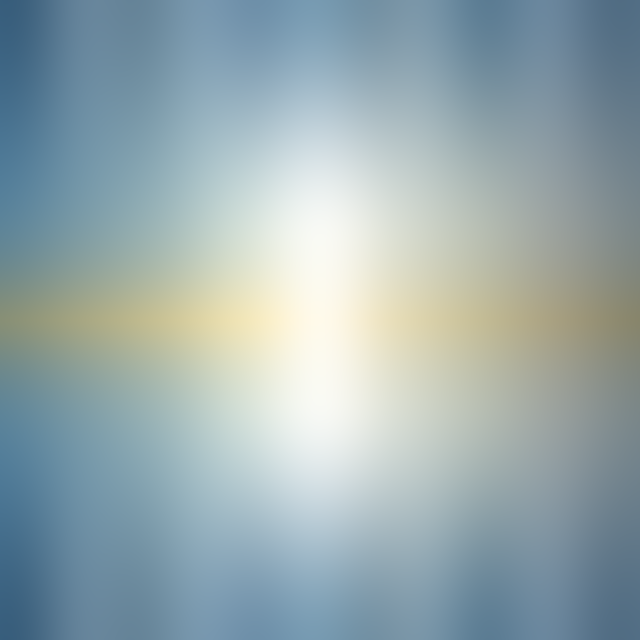
Write a WebGL 2 fragment shader that draws this background.

```glsl
#version 300 es
precision highp float;
// Soft blurred sunrise: a white core on an amber horizon, fading to streaked blue sky.

uniform vec2 u_resolution;
out vec4 fragColor;

const int STOPS = 9;

// Sky colours from left to right, along the horizon and along the top and bottom rims
const vec3 CORE_SKY[STOPS] = vec3[STOPS](
    vec3(0.33, 0.51, 0.63), vec3(0.45, 0.60, 0.68), vec3(0.59, 0.71, 0.75),
    vec3(0.80, 0.87, 0.87), vec3(0.97, 0.98, 0.97), vec3(0.84, 0.87, 0.85),
    vec3(0.71, 0.75, 0.73), vec3(0.59, 0.63, 0.64), vec3(0.47, 0.53, 0.56));
const vec3 RIM_SKY[STOPS] = vec3[STOPS](
    vec3(0.22, 0.37, 0.49), vec3(0.37, 0.49, 0.58), vec3(0.43, 0.55, 0.63),
    vec3(0.45, 0.58, 0.68), vec3(0.44, 0.58, 0.67), vec3(0.47, 0.58, 0.65),
    vec3(0.38, 0.51, 0.60), vec3(0.39, 0.50, 0.59), vec3(0.31, 0.42, 0.51));

// Amber shift added on the horizon
const vec3 AMBER_LEFT = vec3(0.20, 0.05, -0.17);
const vec3 AMBER_RIGHT = vec3(0.06, -0.01, -0.14);
const float AMBER_HEIGHT = 0.10;
const float AMBER_SHARPNESS = 1.4;

const float CORE_X = 0.505;
const float CORE_WIDTH = 0.07;
const float CORE_WHITENING = 0.65;

const float FADE_START = 0.12;
const float FADE_END = 0.52;

const float STREAK_PERIOD = 0.18;
const float STREAK_PHASE = 0.31;
const float STREAK_STRENGTH = 0.022;
const float TAU = 6.28318;

// Smooth Catmull-Rom ramp through evenly spaced colours
vec3 ramp(vec3 stops[STOPS], float x) {
    float position = clamp(x, 0.0, 1.0) * float(STOPS - 1);
    int i = min(int(position), STOPS - 2);
    float t = position - float(i);
    vec3 before = stops[max(i - 1, 0)];
    vec3 start = stops[i];
    vec3 end = stops[i + 1];
    vec3 after = stops[min(i + 2, STOPS - 1)];
    vec3 startSlope = 0.5 * (end - before);
    vec3 endSlope = 0.5 * (after - start);
    float ease = t * t * (3.0 - 2.0 * t);
    return mix(start, end, ease)
        + t * (1.0 - t) * ((1.0 - t) * startSlope - t * endSlope);
}

// Amber band, whitened where it crosses the core
vec3 amberBand(float x, float height) {
    vec3 tint = mix(AMBER_LEFT, AMBER_RIGHT, smoothstep(0.2, 0.6, x));
    float coreOffset = (x - CORE_X) / CORE_WIDTH;
    float strength = 1.0 - CORE_WHITENING * exp(-coreOffset * coreOffset);
    return tint * strength * exp(-pow(height / AMBER_HEIGHT, AMBER_SHARPNESS));
}

void main() {
    vec2 uv = gl_FragCoord.xy / u_resolution;
    float height = abs(uv.y - 0.5);

    // Faint vertical streaks appear only toward the rims
    float streak = cos(TAU * (uv.x - STREAK_PHASE) / STREAK_PERIOD);
    vec3 rim = ramp(RIM_SKY, uv.x) + STREAK_STRENGTH * streak;

    float fade = smoothstep(FADE_START, FADE_END, height);
    vec3 color = mix(ramp(CORE_SKY, uv.x), rim, fade);
    color += amberBand(uv.x, height);

    fragColor = vec4(clamp(color, 0.0, 1.0), 1.0);
}
```
